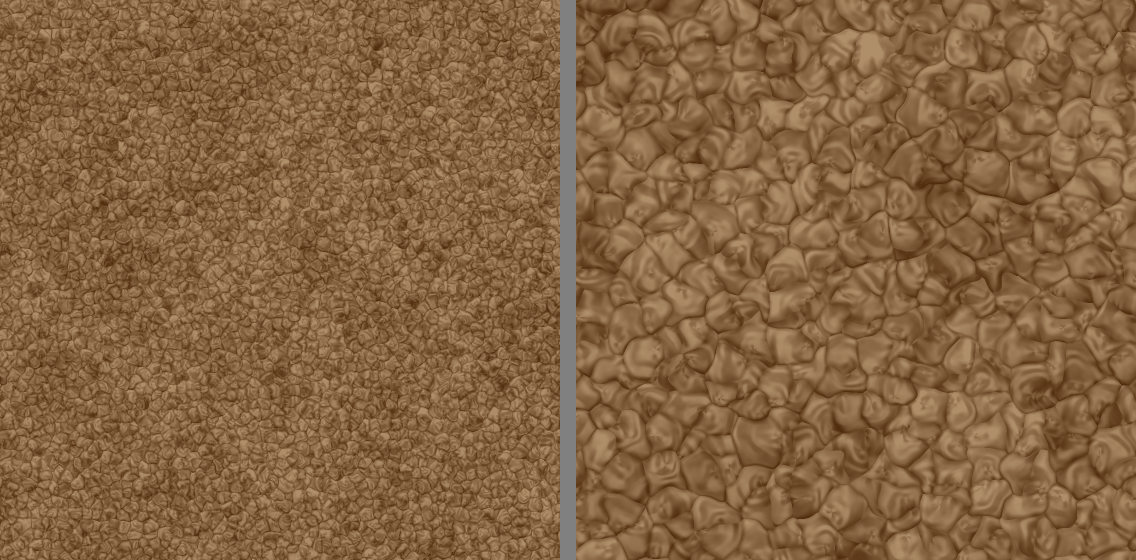
Left: the whole. Right: its middle third, enlarged.
This texture is drawn by a Shadertoy shader. Its source:

```glsl
const vec3 SHADOW_BROWN = vec3(0.40, 0.26, 0.13);
const vec3 LIT_TAN = vec3(0.63, 0.50, 0.36);
const float TUFTS_ACROSS = 56.0;
const float TAU = 6.28319;

vec3 hash3(vec2 p) {
    vec3 h = fract(p.xyx * vec3(0.1031, 0.1030, 0.0973));
    h += dot(h, h.yxz + 33.33);
    return fract((h.xxy + h.yzz) * h.zyx);
}

float valueNoise(vec2 p) {
    vec2 cell = floor(p);
    vec2 f = fract(p);
    f = f * f * (3.0 - 2.0 * f);
    float low = mix(hash3(cell).x, hash3(cell + vec2(1, 0)).x, f.x);
    float high = mix(hash3(cell + vec2(0, 1)).x, hash3(cell + vec2(1, 1)).x, f.x);
    return mix(low, high, f.y);
}

vec2 rotate(vec2 p, float angle) {
    float c = cos(angle), s = sin(angle);
    return vec2(c * p.x + s * p.y, c * p.y - s * p.x);
}

// Strands that bend around a point near one end of the tuft
float curledFibres(vec2 local, float seed) {
    vec2 q = local + vec2(0.4, 0.0);
    float bend = atan(q.y, q.x);
    float strand = valueNoise(vec2(length(q) * 6.5 + seed * 40.0, bend * 1.3 + seed * 90.0));
    return smoothstep(0.1, 0.9, strand);
}

// Overlapping domed tufts: the highest one at each point is visible
float fleeceTone(vec2 p) {
    float top = -100.0, below = -100.0;
    vec2 topOffset = vec2(0.0), topLocal = vec2(0.0);
    vec3 topTraits = vec3(0.0);
    vec2 base = floor(p);
    for (int y = -2; y <= 2; y++) {
        for (int x = -2; x <= 2; x++) {
            vec2 cell = base + vec2(x, y);
            vec3 place = hash3(cell + 17.0);
            vec3 traits = hash3(cell + 251.0);
            vec2 offset = p - cell - place.xy;
            vec2 local = rotate(offset, traits.x * TAU);
            vec2 radius = vec2(0.92, mix(0.62, 0.9, traits.y));
            vec2 q = local / radius;
            float height = 1.0 - dot(q, q) + 0.45 * place.z;
            if (height > top) {
                below = top;
                top = height;
                topOffset = offset;
                topLocal = local;
                topTraits = traits;
            } else {
                below = max(below, height);
            }
        }
    }
    float openness = smoothstep(-0.1, 0.6, top - below);
    float lighting = dot(topOffset, vec2(-0.08, 0.3));
    float fibre = curledFibres(topLocal, topTraits.z) - 0.5;
    return 0.13 + 0.62 * openness + lighting + 0.62 * fibre + 0.2 * (topTraits.z - 0.5);
}

vec3 fleeceColour(vec2 uv) {
    vec2 p = uv * TUFTS_ACROSS;
    vec2 wobble = vec2(valueNoise(p * 1.7), valueNoise(p * 1.7 + 71.0)) - 0.5;
    float tone = fleeceTone(p + 0.4 * wobble);

    // Uneven nap and fine fuzz
    tone += 0.2 * (valueNoise(uv * 9.0 + 5.0) - 0.5);
    tone += 0.25 * (valueNoise(uv * 24.0 + 31.0) - 0.5);
    tone += 0.2 * (valueNoise(uv * 300.0) - 0.5);
    return mix(SHADOW_BROWN, LIT_TAN, clamp(tone, -0.35, 1.25));
}

void mainImage(out vec4 fragColor, in vec2 fragCoord) {
    // Four samples soften the tuft edges
    vec3 colour = vec3(0.0);
    for (int i = 0; i < 4; i++) {
        vec2 shift = vec2(i % 2, i / 2) * 0.5 - 0.25;
        colour += fleeceColour((fragCoord + shift) / iResolution.y);
    }
    fragColor = vec4(colour / 4.0, 1.0);
}
```
